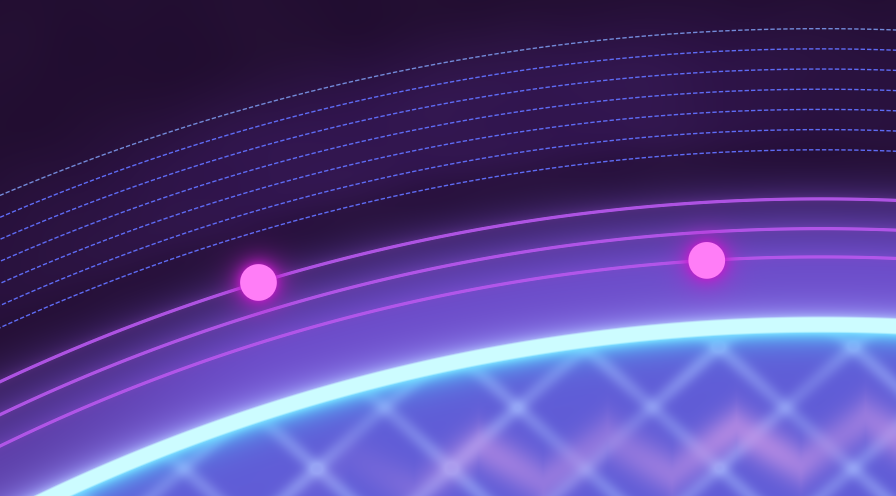
Write a Shadertoy shader that draws this background.

```glsl
// A glowing planet rim under concentric orbit lines in a violet night.
// Everything is a function of the signed height above one large circle;
// the disc below holds a blurred lattice and a soft pink zigzag.

// Geometry, in canvas heights
const vec2 CENTER = vec2(1.655, -3.300);
const float RIM_RADIUS = 3.6455;
const float RIM_HALF = 0.0165;
const vec3 ORBIT_HEIGHTS = vec3(0.1365, 0.1935, 0.2535);
const float ORBIT_HALF = 0.0034;
const int DASH_COUNT = 7;
const float DASH_START = 0.3525;
const float DASH_STEP = 0.0407;
const float DASH_HALF = 0.0014;
const float DASH_PERIOD = 0.0130;
const float DASH_FILL = 0.68;
const float MOON_RADIUS = 0.0370;
const float LEFT_MOON_X = 0.5211;
const float RIGHT_MOON_X = 1.4249;
const float LATTICE_STEP = 0.27;
const float LATTICE_BLUR = 0.026;
const float LATTICE_SLOPE = 1.1;

// Palette
const vec3 NIGHT = vec3(0.135, 0.055, 0.195);
const vec3 DUSK = vec3(0.195, 0.085, 0.310);
const vec3 HAZE = vec3(0.415, 0.290, 0.780);
const vec3 RIM_HAZE = vec3(0.580, 0.540, 0.970);
const vec3 ORBIT = vec3(0.720, 0.340, 0.930);
const vec3 DASH = vec3(0.370, 0.420, 0.960);
const vec3 OUTER_DASH = vec3(0.450, 0.540, 0.850);
const vec3 MOON = vec3(1.000, 0.490, 0.970);
const vec3 MOON_GLOW = vec3(0.780, 0.100, 0.800);
const vec3 DISC = vec3(0.375, 0.360, 0.840);
const vec3 LATTICE = vec3(0.580, 0.640, 0.960);
const vec3 BLUSH = vec3(0.780, 0.580, 0.900);
const vec3 CYAN = vec3(0.300, 0.780, 1.000);
const vec3 RIM = vec3(0.800, 0.990, 1.000);

float pixel() { return 1.0 / iResolution.y; }

// Antialiased fill of a signed distance
float fill(float d) { return clamp(0.5 - d / pixel(), 0.0, 1.0); }

vec2 gradient(vec2 cell) {
    float a = 6.2832 * fract(sin(dot(cell, vec2(127.1, 311.7))) * 43758.5);
    return vec2(cos(a), sin(a));
}

float gradientNoise(vec2 p) {
    vec2 i = floor(p), f = fract(p);
    vec2 u = f * f * f * (f * (f * 6.0 - 15.0) + 10.0);
    vec2 e = vec2(0.0, 1.0);
    float low = mix(dot(gradient(i), f), dot(gradient(i + e.yx), f - e.yx), u.x);
    float high = mix(dot(gradient(i + e), f - e), dot(gradient(i + e.yy), f - e.yy), u.x);
    return mix(low, high, u.y);
}

// Soft stripe repeated along one axis
float stripe(float x) {
    float d = (fract(x / LATTICE_STEP + 0.5) - 0.5) * LATTICE_STEP;
    return exp(-d * d / (LATTICE_BLUR * LATTICE_BLUR));
}

vec3 sky(vec2 p, float h) {
    float dusk = smoothstep(0.72, 0.50, h) * smoothstep(0.28, 0.42, h);
    dusk *= 1.0 - 0.6 * smoothstep(0.3, 0.9, abs(p.x - 0.9));
    vec3 col = mix(NIGHT, DUSK, dusk) + 0.012 * gradientNoise(p * 5.0);
    float haze = smoothstep(0.36, 0.10, h) * mix(0.78, 1.0, smoothstep(0.0, 0.6, p.x));
    col = mix(col, HAZE, haze);
    return mix(col, RIM_HAZE, 0.85 * exp(-max(h - RIM_HALF, 0.0) / 0.035));
}

vec3 disc(vec2 p, float h) {
    float drop = LATTICE_SLOPE * (1.0 - p.y);
    float falling = stripe(p.x - drop - 0.141);
    float rising = stripe(p.x + drop - 1.948);
    float vary = 0.8 + 0.6 * gradientNoise(p * 4.0 + 3.0);
    vec3 col = mix(DISC, LATTICE, min(0.7 * vary * (falling + rising), 1.0));
    // Zigzag climbing gently to the right
    float wave = abs(fract((p.x - 0.965) / 0.26 + 0.5) - 0.5) * 2.0;
    float zigzag = p.y - (0.035 + 0.07 * p.x - 0.085 * wave);
    float blush = exp(-zigzag * zigzag / 0.0022) * smoothstep(0.5, 1.2, p.x);
    col = mix(col, BLUSH, 0.8 * blush * vary);
    return mix(col, CYAN, exp(min(h + RIM_HALF, 0.0) / 0.022));
}

void mainImage(out vec4 fragColor, in vec2 fragCoord) {
    vec2 p = fragCoord / iResolution.y;
    vec2 q = p - CENTER;
    float h = length(q) - RIM_RADIUS;
    float angle = atan(q.x, q.y);
    vec3 col = mix(sky(p, h), disc(p, h), fill(h));

    // Dashed outer orbits
    for (int i = 0; i < DASH_COUNT; i++) {
        float height = DASH_START + DASH_STEP * float(i);
        float along = angle * (RIM_RADIUS + height) / DASH_PERIOD;
        float gap = (abs(fract(along) - 0.5) - 0.5 * DASH_FILL) * DASH_PERIOD;
        float dash = fill(abs(h - height) - DASH_HALF) * fill(gap);
        col = mix(col, i == DASH_COUNT - 1 ? OUTER_DASH : DASH, dash);
    }
    // Solid inner orbits with a faint halo
    for (int i = 0; i < 3; i++) {
        float d = abs(h - ORBIT_HEIGHTS[i]);
        col = mix(col, ORBIT, max(0.92 * fill(d - ORBIT_HALF), 0.2 * exp(-d / 0.010)));
    }
    // Moons sit on the highest and lowest solid orbits
    for (int i = 0; i < 2; i++) {
        float x = (i == 0 ? LEFT_MOON_X : RIGHT_MOON_X) - CENTER.x;
        float r = RIM_RADIUS + (i == 0 ? ORBIT_HEIGHTS.z : ORBIT_HEIGHTS.x);
        float d = length(q - vec2(x, sqrt(r * r - x * x))) - MOON_RADIUS;
        col = mix(col, MOON_GLOW, 0.75 * exp(-max(d, 0.0) / 0.018));
        col = mix(col, MOON, fill(d));
    }
    // Bright rim
    float edge = abs(h) - RIM_HALF;
    col = mix(col, RIM, max(smoothstep(0.004, -0.004, edge), 0.35 * exp(-max(edge, 0.0) / 0.010)));
    fragColor = vec4(col, 1.0);
}
```
